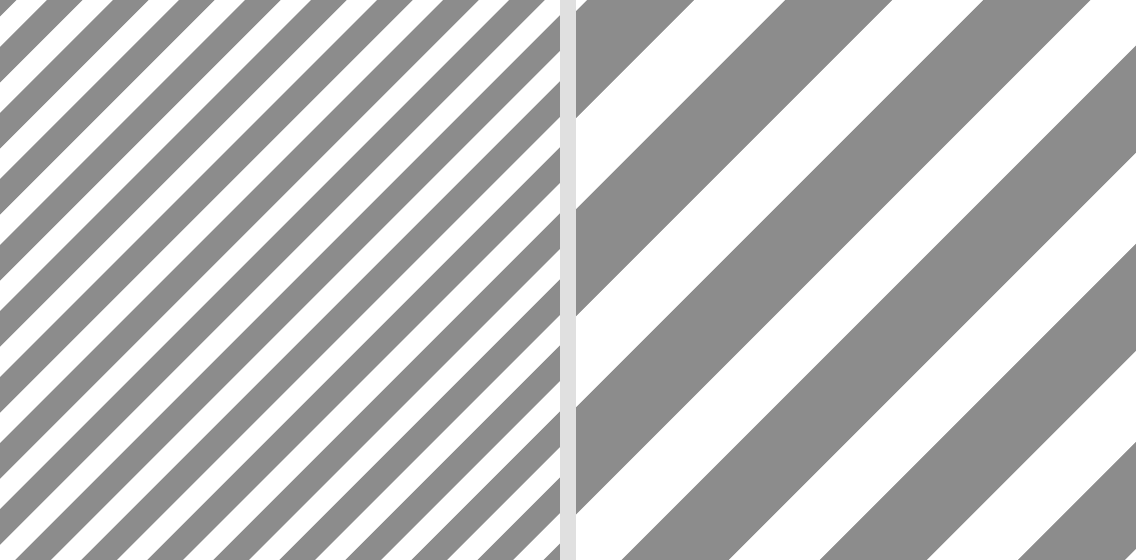
Left, the full canvas; right, a detail of the centre.
Reproduce this pattern procedurally as a Shadertoy shader.

```glsl
// Flat diagonal stripes rising to the right, grey bands on white.
// The diagonal coordinate x - y is folded into one period, and the
// distance to the band edge gives an antialiased mask.

#define STRIPES_PER_SIDE 8.48                // periods along one canvas side
#define BAND_SHARE       0.541               // grey part of each period
#define EDGE_PIXELS      1.25                // edge ramp, measured along x
#define BAND_COLOR       vec3(0.549)
#define GROUND_COLOR     vec3(1.0)

// Signed distance along x to the nearest grey band, negative inside.
// A white gap is centred on diagonal = 0.
float bandDistance(float diagonal)
{
    float phase = fract(diagonal * STRIPES_PER_SIDE);
    return (abs(phase - 0.5) - 0.5 * BAND_SHARE) / STRIPES_PER_SIDE;
}

void mainImage(out vec4 fragColor, in vec2 fragCoord)
{
    // Centred canvas units
    float side = min(iResolution.x, iResolution.y);
    vec2 p = (fragCoord - 0.5 * iResolution.xy) / side;

    // Coverage of the band over about one pixel
    float edgeWidth = EDGE_PIXELS / side;
    float band = clamp(0.5 - bandDistance(p.x - p.y) / edgeWidth, 0.0, 1.0);

    fragColor = vec4(mix(GROUND_COLOR, BAND_COLOR, band), 1.0);
}
```
